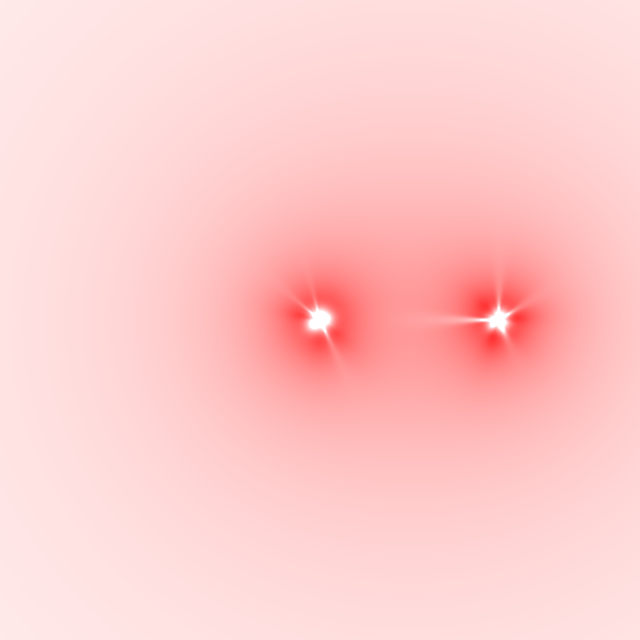
Write a Shadertoy shader that draws this background.

```glsl
// Two white sparks in a soft red haze that fades to pale pink.
// The haze is light absorbed in proportion to the summed inverse distances;
// each spark adds a white core and angular spokes, bright or dark.

const vec2 LEFT_SPARK = vec2(0.500, 0.500);
const vec2 RIGHT_SPARK = vec2(0.779, 0.500);
const float HAZE_DENSITY = 0.0365;
const float MIN_RADIUS = 0.004;      // keeps the inverse distance finite
const float LEFT_CORE = 0.020;
const float RIGHT_CORE = 0.018;
const float CORE_STRENGTH = 1.6;
const vec3 HAZE_COLOR = vec3(1.0, 0.0, 0.0);
const vec3 LIGHT_COLOR = vec3(1.0);
const float PI = 3.14159;

// Spokes: angle in degrees, angular width in radians, fade length, strength.
// A negative strength deepens the red.
const int SPOKES = 8;
const vec4 LEFT_SPOKES[SPOKES] = vec4[SPOKES](
    vec4(140.0, 0.10, 0.030, 0.7),
    vec4(104.0, 0.10, 0.028, 0.6),
    vec4(-65.0, 0.12, 0.035, 0.8),
    vec4(215.0, 0.45, 0.015, 1.0),
    vec4(15.0, 0.40, 0.014, 0.4),
    vec4(167.0, 0.22, 0.040, -0.35),
    vec4(268.0, 0.35, 0.050, -0.2),
    vec4(-40.0, 0.25, 0.050, -0.2));
const vec4 RIGHT_SPOKES[SPOKES] = vec4[SPOKES](
    vec4(180.0, 0.11, 0.045, 1.6),
    vec4(89.0, 0.13, 0.035, 0.9),
    vec4(31.0, 0.14, 0.030, 0.9),
    vec4(-66.0, 0.20, 0.022, 1.2),
    vec4(220.0, 0.30, 0.012, 0.8),
    vec4(135.0, 0.35, 0.040, -0.35),
    vec4(253.0, 0.30, 0.045, -0.35),
    vec4(5.0, 0.25, 0.050, -0.3));

float inverseDistance(vec2 offset) {
    return 1.0 / max(length(offset), MIN_RADIUS);
}

// Signed whiteness of one spark: round core plus fading spokes
float sparkLight(vec2 offset, float coreRadius, vec4 spokes[SPOKES]) {
    float radius = length(offset);
    float angle = atan(offset.y, offset.x + 1e-5);
    float core = radius / coreRadius;
    float light = CORE_STRENGTH * exp(-core * core);
    for (int i = 0; i < SPOKES; i++) {
        vec4 spoke = spokes[i];
        float turn = mod(angle - radians(spoke.x) + PI, 2.0 * PI) - PI;
        float across = turn / spoke.y;
        light += spoke.w * exp(-across * across - radius / spoke.z);
    }
    return light;
}

void mainImage(out vec4 fragColor, in vec2 fragCoord) {
    vec2 uv = fragCoord / iResolution.xy;
    vec2 toLeft = uv - LEFT_SPARK;
    vec2 toRight = uv - RIGHT_SPARK;

    // Red haze around both sparks
    float haze = inverseDistance(toLeft) + inverseDistance(toRight);
    float paleness = exp(-HAZE_DENSITY * haze);

    // White cores and spokes over the haze
    float light = sparkLight(toLeft, LEFT_CORE, LEFT_SPOKES)
                + sparkLight(toRight, RIGHT_CORE, RIGHT_SPOKES);
    paleness = clamp(mix(paleness, 1.0, light), 0.0, 1.0);

    fragColor = vec4(mix(HAZE_COLOR, LIGHT_COLOR, paleness), 1.0);
}
```
